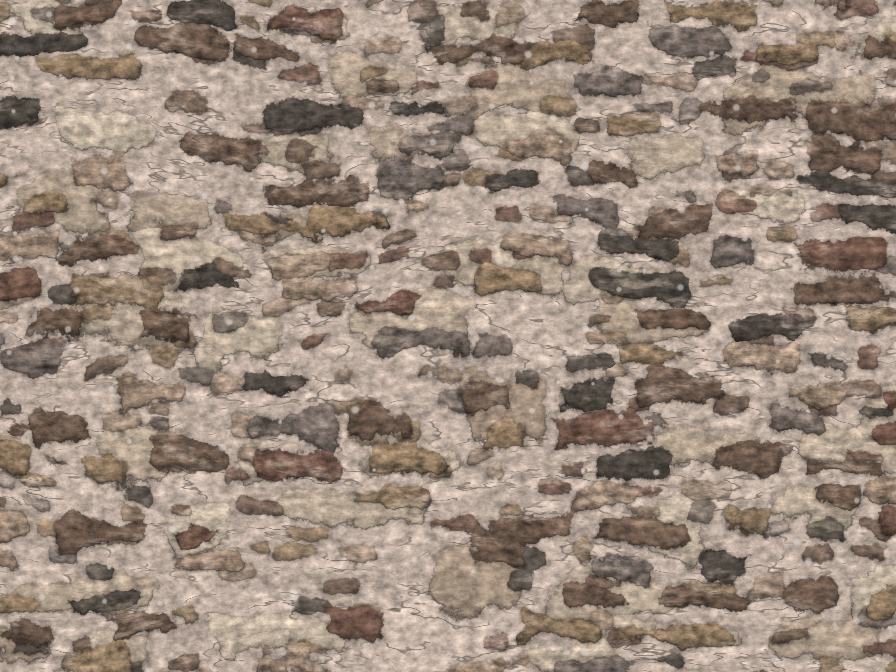
A WebGL 1 fragment shader for this texture:

```glsl
precision highp float;
// Rubble stone wall: rough, flat stones bedded in pale pinkish mortar.
// Three jittered grids of cut boxes (broad pale, long dark, small chips)
// are laid over each other and weathered with gradient noise.
uniform vec2 u_resolution;

const vec3 MORTAR = vec3(0.760, 0.690, 0.640);
const vec3 UMBER = vec3(0.410, 0.335, 0.285);
const vec3 RUST = vec3(0.430, 0.325, 0.280);
const vec3 SLATE = vec3(0.440, 0.395, 0.370);
const vec3 CHARCOAL = vec3(0.300, 0.275, 0.250);
const vec3 OCHRE = vec3(0.545, 0.460, 0.365);
const vec3 TAN = vec3(0.610, 0.525, 0.455);
const vec3 CREAM = vec3(0.775, 0.715, 0.635);
const vec3 BUFF = vec3(0.620, 0.540, 0.460);
const vec3 FLECK = vec3(0.880, 0.850, 0.830);

vec2 hash2(vec2 p) {
  vec3 a = fract(p.xyx * vec3(0.1031, 0.1030, 0.0973));
  a += dot(a, a.yzx + 33.33);
  return fract((a.xx + a.yz) * a.zy);
}

float cornerSlope(vec2 corner, vec2 offset) {
  return dot(hash2(corner) * 2.0 - 1.0, offset);
}

float gradientNoise(vec2 p) {
  vec2 i = floor(p), f = fract(p);
  vec2 u = f * f * f * (f * (f * 6.0 - 15.0) + 10.0);
  vec2 e = vec2(1.0, 0.0);
  float low = mix(cornerSlope(i, f), cornerSlope(i + e, f - e), u.x);
  float high = mix(cornerSlope(i + e.yx, f - e.yx), cornerSlope(i + 1.0, f - 1.0), u.x);
  return mix(low, high, u.y);
}

float fbm(vec2 p) {
  float sum = 0.0, amplitude = 1.0;
  for (int i = 0; i < 4; i++) {
    sum += amplitude * gradientNoise(p);
    p = p * 2.03 + 17.3;
    amplitude *= 0.6;
  }
  return sum;
}

// Signed distance to a tilted, tapered box with two corners cut off.
float cutStone(vec2 q, vec2 halfSize, vec2 rnd) {
  q.y += q.x * (rnd.x - 0.5) * 0.22;
  halfSize.y *= 1.0 + (rnd.y - 0.5) * clamp(q.x / halfSize.x, -1.0, 1.0);
  float corner = halfSize.y * mix(0.25, 0.85, rnd.x);
  vec2 b = abs(q) - halfSize + corner;
  float box = length(max(b, 0.0)) + min(max(b.x, b.y), 0.0) - corner;
  vec2 cut = normalize(vec2(rnd.y - 0.5, 0.5));
  float reach = dot(abs(cut), halfSize) * mix(0.6, 0.9, rnd.x);
  return max(box, max(dot(q, cut), dot(q, -cut.yx * vec2(1.0, 0.6)) - halfSize.x * 0.4) - reach);
}

// Nearest stone of one grid: x distance, y random tone, z height within stone.
vec3 stoneLayer(vec2 p, vec2 cell, float seed, float density) {
  vec3 nearest = vec3(1.0, 0.0, 0.0);
  float row = floor(p.y / cell.y);
  for (int j = -1; j <= 1; j++) {
    float y = row + float(j);
    float shift = hash2(vec2(y, seed)).x * 5.0;
    float column = floor(p.x / cell.x + shift);
    for (int i = -1; i <= 1; i++) {
      vec2 id = vec2(column + float(i), y);
      vec2 place = hash2(id + seed), size = hash2(id + seed + 41.7);
      vec2 pick = hash2(id + seed + 83.1);
      vec2 center = (id + 0.5 + (place - 0.5) * vec2(0.35, 0.5) - vec2(shift, 0.0)) * cell;
      vec2 halfSize = cell * mix(vec2(0.2, 0.23), vec2(0.5, 0.46), size);
      float d = cutStone(p - center, halfSize, place.yx);
      if (pick.x < density && d < nearest.x)
        nearest = vec3(d, pick.y, (p.y - center.y) / halfSize.y);
    }
  }
  return nearest;
}

vec3 darkStoneColor(float tone) {
  vec3 c = mix(UMBER, RUST, step(0.26, tone));
  c = mix(c, SLATE, step(0.40, tone));
  c = mix(c, CHARCOAL, step(0.52, tone));
  c = mix(c, OCHRE, step(0.63, tone));
  return mix(c, TAN, step(0.82, tone));
}

// Lays a stone over the wall, with a dark seam that deepens underneath.
vec3 layStone(vec3 wall, vec3 stone, vec3 color, float edge, float opacity, float seam) {
  float cover = smoothstep(edge, -edge, stone.x) * opacity;
  float below = smoothstep(0.4, -0.8, stone.z);
  float rim = exp(-abs(stone.x) / 0.0026) * seam * mix(0.4, 1.0, below);
  return mix(wall, color * (1.0 + 0.08 * stone.z), cover) * (1.0 - rim);
}

// Sparse round chips of light grit.
float flecks(vec2 p, float cell) {
  vec2 id = floor(p / cell), rnd = hash2(id + 5.3);
  vec2 center = (id + 0.25 + 0.5 * hash2(id + 61.0)) * cell;
  float radius = cell * mix(0.05, 0.12, rnd.y);
  return smoothstep(radius * 1.5, radius * 0.5, length(p - center)) * step(rnd.x, 0.18);
}

void main() {
  vec2 p = gl_FragCoord.xy / u_resolution.y;
  float edge = max(0.0018, 0.7 / u_resolution.y);
  vec2 bend = vec2(gradientNoise(p * 4.0), gradientNoise(p * vec2(3.5, 5.0) + 30.0));
  vec2 w = p + bend * vec2(0.03, 0.045);

  // Weathering: grit, bedding streaks, stains and chipped outlines.
  float grit = fbm(p * vec2(52.0, 74.0));
  float streak = fbm(w * vec2(18.0, 60.0) + 9.0);
  float stain = fbm(w * vec2(9.0, 20.0) + 21.0);
  float chip = 0.022 * gradientNoise(p * vec2(15.0, 22.0)) + 0.010 * fbm(p * 42.0 + 50.0);

  // Mortar with broken horizontal cracks.
  vec3 wall = MORTAR * (1.0 + 0.18 * stain + 0.36 * grit);
  float crack = smoothstep(0.07, 0.0, abs(fbm(w * vec2(8.0, 24.0) + 70.0)));
  wall *= 1.0 - 0.36 * crack * smoothstep(-0.15, 0.3, stain + grit * 0.5);

  // Stones, from the broad faded ones to the small chips.
  vec3 pale = stoneLayer(w, vec2(0.21, 0.092), 3.0, 0.60);
  vec3 dark = stoneLayer(w + 0.013, vec2(0.155, 0.051), 19.0, 0.60);
  vec3 small = stoneLayer(w + 0.031, vec2(0.070, 0.032), 57.0, 0.34);
  pale.x += chip * 1.3;
  dark.x += chip;
  small.x += chip * 0.8;
  float weather = 1.0 + 0.36 * streak + 0.52 * grit;
  float worn = 1.0 - 0.45 * smoothstep(0.1, 0.5, stain + 0.5 * streak);
  vec3 paleColor = mix(BUFF, CREAM, pale.y) * (1.0 + 0.24 * streak + 0.36 * grit);
  wall = layStone(wall, pale, paleColor, edge, 0.75, 0.42);
  wall = layStone(wall, small, darkStoneColor(small.y) * weather, edge, 0.8 * worn, 0.36);
  wall = layStone(wall, dark, darkStoneColor(dark.y) * weather, edge, 0.95 * worn, 0.46);

  wall = mix(wall, FLECK, 0.6 * flecks(p, 0.045));
  gl_FragColor = vec4(clamp(wall, 0.0, 1.0), 1.0);
}
```
